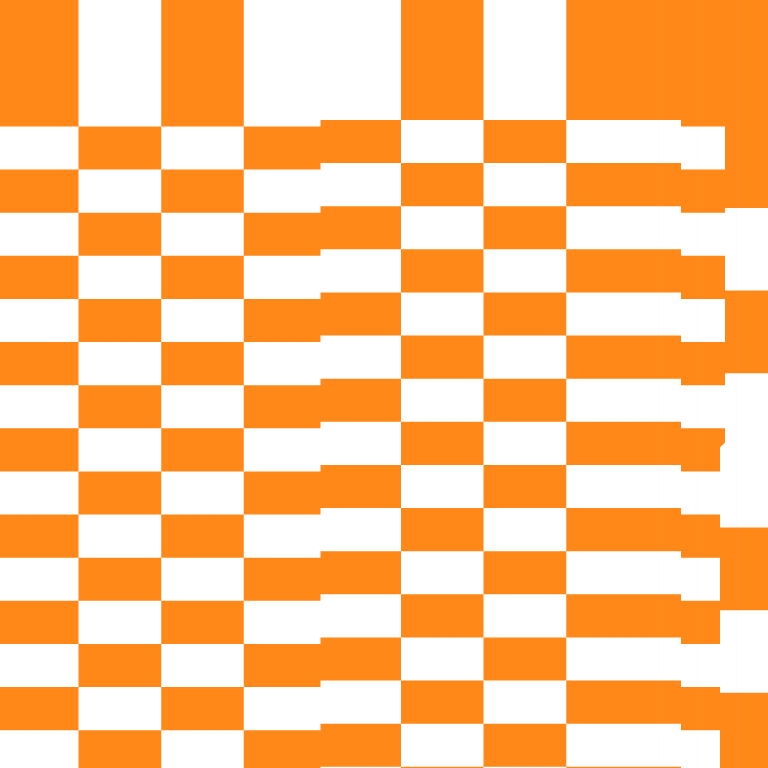
Give the GLSL for this pattern, as a Shadertoy shader.

```glsl
// Orange and white checkerboard with spliced, shifted panels and a tall top band.
#define ORANGE vec3(1.0, 0.533, 0.098)
#define WHITE vec3(1.0)
#define SEAM_TINT vec3(0.93, 0.62, 0.50)
#define SEAM_STRENGTH 0.12
#define COLUMN_WIDTH 0.10755
#define ROW_HEIGHT 0.05616
#define LOW_TOP 0.1646
#define HIGH_TOP 0.1561
#define FIRST_SPLICE 0.4173
#define SECOND_SPLICE 0.8867
#define EDGE_BREAK 0.5795
#define SAMPLES 4

// Alternating cells; everything above the first row joins one tall band.
float checker(float column, float depth, float rowHeight) {
    float row = max(floor(depth / rowHeight), -1.0);
    return mod(row + column, 2.0);
}

// 1 inside orange cells, 0 inside white ones; p.y runs downward.
float orangeMask(vec2 p) {
    // Right strip: large cells, with a jog and a change of phase part way down.
    float stripEdge = mix(0.9440, 0.9375, smoothstep(-0.004, 0.004, p.y - EDGE_BREAK));
    if (p.x > stripEdge) {
        bool lower = p.y > EDGE_BREAK;
        float start = lower ? 0.6869 : 0.2708;
        return checker(lower ? 1.0 : 0.0, p.y - start, COLUMN_WIDTH);
    }
    // Narrow panel: one column, level with the left panel.
    if (p.x > SECOND_SPLICE) return checker(0.0, p.y - LOW_TOP, ROW_HEIGHT);
    // Middle panel: raised rows and a widened last column.
    if (p.x > FIRST_SPLICE) {
        float column = min(floor((p.x - 0.4146) / COLUMN_WIDTH), 3.0);
        return checker(column + 1.0, p.y - HIGH_TOP, ROW_HEIGHT);
    }
    // Left panel.
    return checker(floor((p.x + 0.0052) / COLUMN_WIDTH), p.y - LOW_TOP, ROW_HEIGHT);
}

// Faint evenly spaced joints near the right side.
float seamMask(float x, float pixel) {
    float index = clamp(round((x - 0.8574) / 0.0508), 0.0, 2.0);
    float distanceToSeam = abs(x - 0.8574 - index * 0.0508);
    return 1.0 - smoothstep(0.0, max(0.0013, pixel), distanceToSeam);
}

void mainImage(out vec4 fragColor, in vec2 fragCoord) {
    // Average a grid of samples to smooth cell edges.
    float coverage = 0.0;
    for (int j = 0; j < SAMPLES; j++) {
        for (int i = 0; i < SAMPLES; i++) {
            vec2 offset = (vec2(i, j) + 0.5) / float(SAMPLES) - 0.5;
            vec2 uv = (fragCoord + offset) / iResolution.xy;
            coverage += orangeMask(vec2(uv.x, 1.0 - uv.y));
        }
    }
    coverage /= float(SAMPLES * SAMPLES);

    vec3 color = mix(WHITE, ORANGE, coverage);
    float seam = seamMask(fragCoord.x / iResolution.x, 1.0 / iResolution.x);
    color = mix(color, SEAM_TINT, seam * SEAM_STRENGTH * mix(0.3, 1.0, coverage));
    fragColor = vec4(color, 1.0);
}
```
